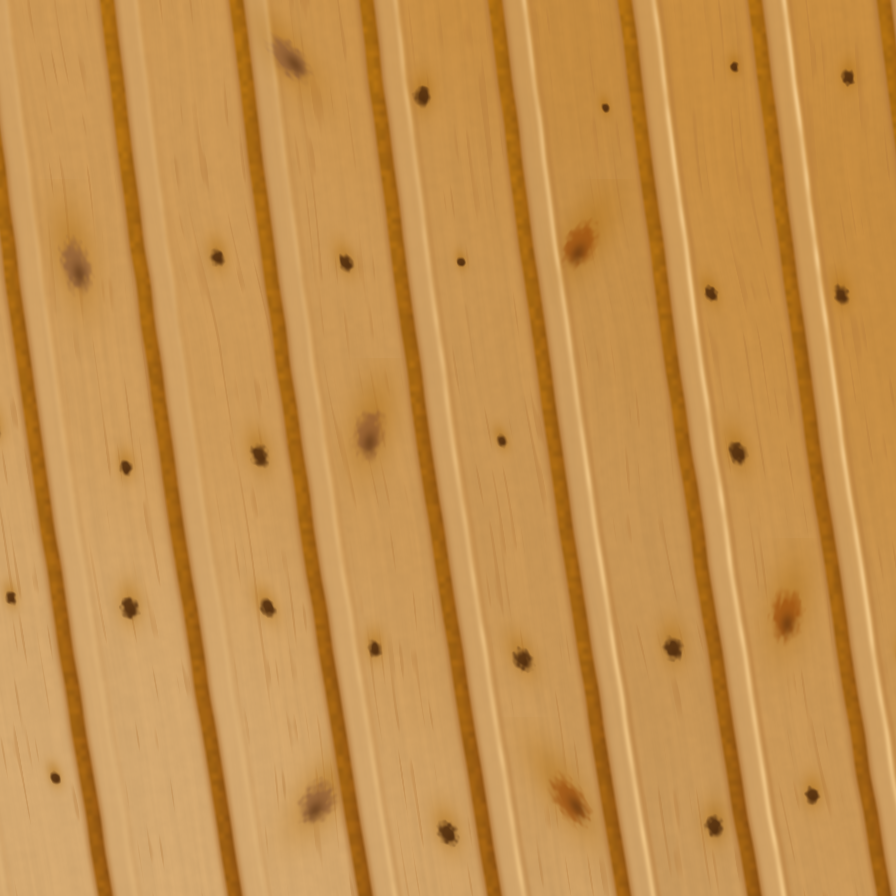
Reproduce this texture procedurally as a WebGL 2 fragment shader.

```glsl
#version 300 es
precision highp float;
// Leaning pine boards with ochre grooves, lit shoulders, soft grain and scattered knots.

#define PITCH 0.1447      // distance from groove to groove
#define FIRST 0.1190      // first groove on the top edge
#define LEAN 0.120        // sideways drift of the boards, top to bottom
#define BEND 0.024        // extra drift towards the bottom
#define GROOVE 0.0078     // half width of a groove
#define SHOULDER 0.0325   // groove centre to lit ridge
#define KNOT_ROWS 5.0     // knot cells along one board
#define KNOT_CHANCE 0.82
#define BIG_SHARE 0.17    // share of knots that are large
#define GRAIN 0.055       // contrast of the grain

uniform vec2 u_resolution;
out vec4 fragColor;

const vec3 PALE = vec3(0.82, 0.65, 0.43);
const vec3 HONEY = vec3(0.79, 0.59, 0.335);
const vec3 AMBER = vec3(0.78, 0.55, 0.25);
const vec3 OCHRE = vec3(0.68, 0.43, 0.07);
const vec3 UMBER = vec3(0.57, 0.33, 0.07);
const vec3 EDGE = vec3(0.70, 0.47, 0.23);
const vec3 GLINT = vec3(0.93, 0.76, 0.51);
const vec3 KNOT_DARK = vec3(0.31, 0.17, 0.05);
const vec3 KNOT_MAUVE = vec3(0.56, 0.37, 0.23);
const vec3 KNOT_RUST = vec3(0.62, 0.31, 0.05);

float hash(vec2 p) {
    vec3 q = fract(vec3(p.xyx) * 0.1031);
    q += dot(q, q.yzx + 33.33);
    return fract((q.x + q.y) * q.z);
}

float noise(vec2 p) {
    vec2 i = floor(p), f = fract(p);
    f = f * f * (3.0 - 2.0 * f);
    return mix(mix(hash(i), hash(i + vec2(1, 0)), f.x),
               mix(hash(i + vec2(0, 1)), hash(i + vec2(1, 1)), f.x), f.y);
}

float fbm(vec2 p) {
    float sum = 0.0, amp = 0.5;
    for (int k = 0; k < 4; k++) {
        sum += amp * noise(p);
        p = p * 2.03 + 17.0;
        amp *= 0.5;
    }
    return sum;
}

// Bell of the given width around zero
float bell(float d, float width) { return exp(-d * d / (width * width)); }

// One knot per cell of a board; across and down are canvas distances
vec3 addKnot(vec3 wood, float board, float across, float down, float right) {
    float row = floor(down * KNOT_ROWS);
    vec2 cell = vec2(board * 7.0 + 61.0, row * 13.0 + 29.0);
    if (hash(cell) > KNOT_CHANCE) return wood;
    float big = step(1.0 - BIG_SHARE, hash(cell + 1.3));
    vec2 centre = vec2(PITCH * mix(0.34, 0.80, hash(cell + 2.7)),
                       (row + mix(0.28, 0.72, hash(cell + 4.1))) / KNOT_ROWS);
    vec2 q = vec2(across, down) - centre;
    float tilt = (hash(cell + 5.9) - 0.5) * mix(0.5, 1.5, big);
    q = mat2(cos(tilt), sin(tilt), -sin(tilt), cos(tilt)) * q;
    q.y /= mix(1.25, 1.75, big);
    float radius = mix(mix(0.0045, 0.0115, hash(cell + 7.7)), 0.0175, big);
    float r = length(q) / radius + 0.4 * (noise(q * 260.0 + cell) - 0.5);

    // Stain that runs up the grain, then the body and its darker heart
    float stain = bell(length(vec2(q.x, (q.y + 0.4 * radius) * 0.7)) / radius, 1.35);
    wood = mix(wood, OCHRE, 0.5 * stain);
    vec3 bigTint = mix(KNOT_MAUVE, KNOT_RUST, smoothstep(0.3, 0.7, right));
    vec3 body = mix(KNOT_DARK, bigTint, big);
    wood = mix(wood, body, (1.0 - smoothstep(0.4, 1.15, r)) * mix(0.88, 0.75, big));
    float heart = bell(length(q - vec2(0.15, 0.3) * radius) / radius, 0.4);
    return mix(wood, KNOT_DARK, 0.5 * heart);
}

void main() {
    vec2 p = gl_FragCoord.xy / u_resolution;
    float pixel = 1.0 / min(u_resolution.x, u_resolution.y);
    float down = 1.0 - p.y;

    // Board coordinates: which board, distance across it, signed groove distance
    float u = (p.x - FIRST - LEAN * down - BEND * down * down) / PITCH;
    float board = floor(u);
    float across = fract(u) * PITCH;
    float wobble = 0.0016 * (noise(vec2(floor(u + 0.5) * 9.0 + 40.0, down * 22.0)) - 0.5);
    float side = (u - floor(u + 0.5)) * PITCH + wobble;

    // Light drifts from pale lower left to amber upper right
    float warmth = 0.5 * p.x + 0.6 * p.y + 0.15 * (fbm(p * 4.0) - 0.5);
    vec3 wood = mix(PALE, HONEY, smoothstep(0.12, 0.55, warmth));
    wood = mix(wood, AMBER, smoothstep(0.55, 0.95, warmth));
    wood *= 0.98 + 0.04 * hash(vec2(board + 30.0, 5.0));

    // Long grain, fine mottling and a few brown flecks
    vec2 fibre = vec2(across * 170.0 + 3.0 * noise(vec2(down * 5.0, board + 20.0)),
                      down * 5.0 + board * 31.0 + 200.0);
    wood *= 1.0 + GRAIN * (fbm(fibre) - 0.47) + 0.035 * (fbm(p * 110.0) - 0.47);
    float fleck = smoothstep(0.76, 0.95, noise(fibre * vec2(1.4, 3.2) + 70.0));
    wood = mix(wood, EDGE, 0.32 * fleck * smoothstep(SHOULDER, SHOULDER + 0.02, across));
    wood = addKnot(wood, board, across, down, p.x);

    // Pale shoulder ending in a ridge, brighter towards the right
    float lit = mix(0.22, 0.9, smoothstep(0.2, 0.8, p.x));
    float ridge = across - SHOULDER + wobble;
    float shoulder = 1.0 - smoothstep(-0.003, 0.003, ridge);
    wood = mix(wood, PALE, 0.45 * shoulder);
    wood = mix(wood, GLINT, lit * bell(ridge, 0.0032) * (0.7 + 0.5 * noise(p * 45.0)));
    wood = mix(wood, EDGE, 0.45 * lit * bell(ridge - 0.0065, 0.003));

    // Groove with soft brown rims, darker low down and along its right wall
    float soft = max(0.0022, pixel);
    wood = mix(wood, EDGE, 0.75 * bell(abs(side) - GROOVE, 0.0045));
    float depth = 0.55 * down + 0.45 * smoothstep(-0.003, GROOVE, side);
    vec3 trough = mix(OCHRE, UMBER, clamp(depth + 0.4 * (fbm(p * 24.0) - 0.5), 0.0, 1.0));
    trough *= 0.94 + 0.12 * noise(p * 150.0);
    wood = mix(wood, trough, 1.0 - smoothstep(GROOVE - soft, GROOVE + soft, abs(side)));

    fragColor = vec4(clamp(wood, 0.0, 1.0), 1.0);
}
```
